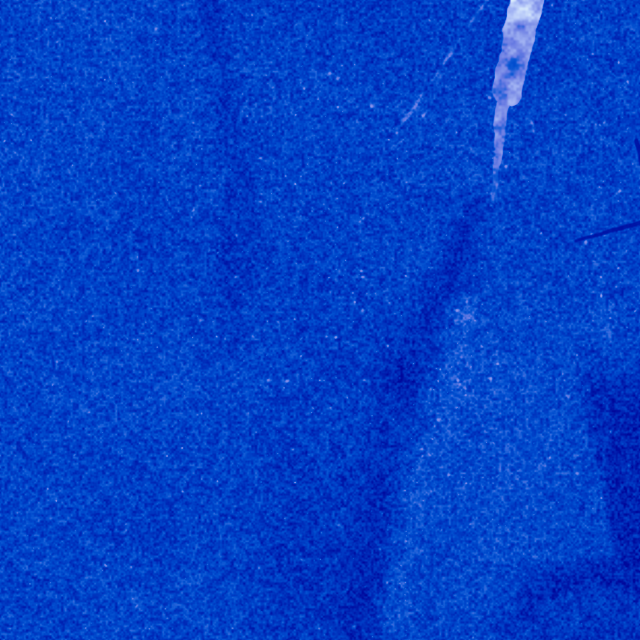
Write a WebGL 2 fragment shader that draws this texture.

```glsl
#version 300 es
precision highp float;
// Grainy blue sheet with soft dark folds, pale specks, a worn streak and fine scratches.
uniform vec2 u_resolution;
out vec4 fragColor;

float hash(vec2 cell) {
  vec3 q = fract(vec3(cell.xyx) * 0.1031);
  q += dot(q, q.yzx + 33.33);
  return fract((q.x + q.y) * q.z);
}

float valueNoise(vec2 p) {
  vec2 cell = floor(p);
  vec2 f = fract(p);
  f = f * f * (3.0 - 2.0 * f);
  float low = mix(hash(cell), hash(cell + vec2(1, 0)), f.x);
  float high = mix(hash(cell + vec2(0, 1)), hash(cell + vec2(1, 1)), f.x);
  return mix(low, high, f.y);
}

// Noise centred on zero, summed over octaves.
float cloud(vec2 p, int octaves) {
  float sum = 0.0;
  float gain = 0.5;
  for (int i = 0; i < octaves; i++) {
    sum += gain * (valueNoise(p) - 0.5);
    p = mat2(1.6, 1.2, -1.2, 1.6) * p + 17.3;
    gain *= 0.6;
  }
  return sum;
}

// Distance to a segment, and the position along it.
vec2 segment(vec2 p, vec2 a, vec2 b) {
  vec2 ab = b - a;
  float along = clamp(dot(p - a, ab) / dot(ab, ab), 0.0, 1.0);
  return vec2(length(p - a - ab * along), along);
}

// Soft band whose width changes from one end to the other.
float fold(vec2 p, vec2 a, vec2 b, float widthA, float widthB) {
  vec2 s = segment(p, a, b);
  float r = s.x / mix(widthA, widthB, s.y);
  return exp(-r * r);
}

// Tapered stroke with a crisp edge.
float stroke(vec2 p, vec2 a, vec2 b, float widthA, float widthB) {
  vec2 s = segment(p, a, b);
  return 1.0 - smoothstep(-0.0015, 0.0025, s.x - mix(widthA, widthB, s.y));
}

float blob(vec2 p, vec2 centre, vec2 size) {
  vec2 q = (p - centre) / size;
  return exp(-dot(q, q));
}

// One jittered speck in some of the grid cells.
float specks(vec2 p, float cells, float share) {
  vec2 cell = floor(p * cells);
  vec2 jitter = vec2(hash(cell + 11.0), hash(cell + 47.0));
  float radius = mix(0.1, 0.24, hash(cell + 83.0));
  float d = length(fract(p * cells) - mix(vec2(0.3), vec2(0.7), jitter));
  return step(hash(cell + 5.0), share) * exp(-d * d / (radius * radius));
}

// Large light and dark areas of the sheet.
float foldTone(vec2 p) {
  float tone = 0.252 + 0.06 * cloud(p * 5.0, 3);
  tone -= 0.055 * fold(p, vec2(0.325, 1.0), vec2(0.37, 0.74), 0.018, 0.03);
  tone -= 0.045 * fold(p, vec2(0.37, 0.70), vec2(0.36, 0.46), 0.03, 0.022);
  tone -= 0.085 * fold(p, vec2(0.75, 0.68), vec2(0.63, 0.42), 0.016, 0.042);
  tone -= 0.075 * fold(p, vec2(0.62, 0.38), vec2(0.55, -0.02), 0.04, 0.04);
  tone -= 0.055 * blob(p, vec2(0.48, 0.12), vec2(0.09, 0.32));
  tone -= 0.03 * fold(p, vec2(0.69, 0.36), vec2(0.66, 0.16), 0.012, 0.012);
  tone += 0.05 * fold(p, vec2(0.73, 0.51), vec2(0.61, 0.03), 0.022, 0.028);
  tone += 0.035 * blob(p, vec2(0.80, 0.27), vec2(0.12, 0.22));
  tone += 0.02 * blob(p, vec2(0.10, 0.85), vec2(0.25, 0.30));
  // Shaded panel at the right, ending in a slanted edge.
  float edge = p.x - mix(0.965, 0.905, (p.y - 0.12) / 0.28);
  float panel = smoothstep(-0.008, 0.012, edge) * smoothstep(0.10, 0.13, p.y);
  tone -= 0.11 * panel * (1.0 - smoothstep(0.34, 0.48, p.y));
  // Curved crease in the lower right corner.
  float rim = length((p - vec2(0.94, -0.07)) * vec2(1.0, 1.05)) - 0.185;
  tone -= 0.09 * exp(-rim * rim / 0.0007) * smoothstep(0.74, 0.84, p.x);
  tone -= 0.04 * (1.0 - smoothstep(-0.02, 0.02, rim));
  return tone;
}

// Green level drives the whole ramp from deep blue to pale lavender.
vec3 blueRamp(float g) {
  float red = max(g - 0.07, 0.0) * smoothstep(0.28, 0.5, g);
  float blue = 0.58 + 0.95 * g - 0.65 * g * g + 0.25 * max(g - 0.6, 0.0);
  return clamp(vec3(red, g, blue), 0.0, 1.0);
}

void main() {
  vec2 p = gl_FragCoord.xy / u_resolution;
  vec2 warp = vec2(cloud(p * 45.0, 2), cloud(p * 45.0 + 60.0, 2));
  float tone = foldTone(p + 0.02 * warp);

  // Fine grain and mottling.
  tone += 0.19 * (valueNoise(p * 215.0) - 0.5) + 0.13 * (valueNoise(p * 330.0 + 9.0) - 0.5);
  tone += 0.07 * cloud(p * 55.0, 2);

  // Pale specks, denser where the sheet is worn.
  float wear = blob(p, vec2(0.54, 0.55), vec2(0.22, 0.30)) + blob(p, vec2(0.96, 0.68), vec2(0.05, 0.20));
  wear += fold(p, vec2(0.74, 0.52), vec2(0.61, 0.05), 0.03, 0.03);
  tone += 0.24 * specks(p + 0.005 * warp, 75.0, 0.012 + 0.05 * wear);
  tone += 0.13 * specks(p + 0.005 * warp + 0.37, 110.0, 0.03 + 0.08 * wear);
  tone += 0.12 * blob(p, vec2(0.73, 0.505), vec2(0.015, 0.012));
  tone += 0.07 * blob(p, vec2(0.95, 0.49), vec2(0.015, 0.03));

  // Thin broken scratch and dark cuts.
  float broken = smoothstep(0.25, 0.7, valueNoise(p * 60.0 + 31.0));
  tone += 0.19 * broken * fold(p, vec2(0.76, 1.0), vec2(0.615, 0.785), 0.003, 0.004);
  vec2 cut = p + 0.004 * warp;
  float cuts = stroke(cut, vec2(0.90, 0.624), vec2(1.01, 0.655), 0.002, 0.003);
  cuts = max(cuts, stroke(cut, vec2(0.995, 0.78), vec2(1.005, 0.745), 0.003, 0.006));
  tone = mix(tone, 0.05, 0.85 * cuts);

  // Worn streak: broad and patchy above, tapering to a thin tail.
  vec2 q = p + 0.012 * warp;
  float body = stroke(q, vec2(0.829, 1.03), vec2(0.792, 0.858), 0.027, 0.022);
  float tail = stroke(q, vec2(0.787, 0.85), vec2(0.771, 0.685), 0.011, 0.002);
  float patches = valueNoise(p * 75.0 + 3.0);
  float pale = mix(0.42, 0.74, patches) + 0.2 * smoothstep(0.96, 0.975, p.y);
  pale -= 0.18 * blob(p, vec2(0.81, 0.895), vec2(0.025, 0.012));
  pale += 0.15 * (valueNoise(p * 215.0) - 0.5);
  float tailFade = mix(0.45, 0.9, smoothstep(0.69, 0.82, p.y));
  tone = mix(tone, pale, max(0.94 * body, tailFade * tail));

  fragColor = vec4(blueRamp(max(tone, 0.03)), 1.0);
}
```
